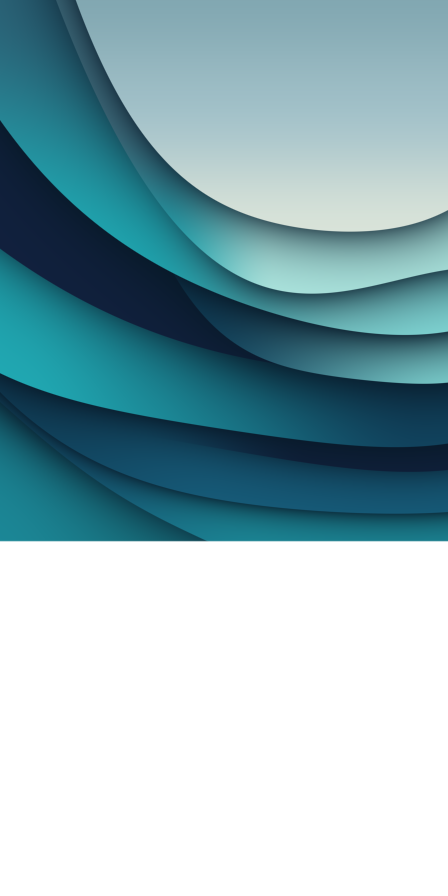
This background is drawn by a WebGL 1 fragment shader. Its source:

```glsl
precision highp float;
// Overlapping curved paper sheets in teal, navy and pale grey above a white field.
// Each sheet lies above a smooth quartic edge and is painted back to front,
// with a gradient of its own and a soft shadow cast on the sheets behind it.

uniform vec2 u_resolution;

// Lengths are in canvas widths; y runs down from the top edge, 0 to 2.
const float ART_BOTTOM = 1.208;
const float SHADOW_NEAR = 0.030;
const float SHADOW_WIDE = 0.060;

const vec3 WHITE      = vec3(1.00, 1.00, 1.00);
const vec3 SHADOW     = vec3(0.03, 0.10, 0.16);
const vec3 NAVY       = vec3(0.07, 0.13, 0.25);
const vec3 DEEP_BLUE  = vec3(0.07, 0.28, 0.39);
const vec3 BLUE       = vec3(0.09, 0.37, 0.49);
const vec3 SLATE      = vec3(0.18, 0.42, 0.50);
const vec3 TEAL       = vec3(0.11, 0.54, 0.60);
const vec3 TURQUOISE  = vec3(0.13, 0.68, 0.72);
const vec3 AQUA       = vec3(0.53, 0.88, 0.87);
const vec3 PALE_AQUA  = vec3(0.70, 0.93, 0.90);
const vec3 MIST_DARK  = vec3(0.50, 0.65, 0.69);
const vec3 MIST       = vec3(0.64, 0.76, 0.79);
const vec3 MIST_LIGHT = vec3(0.85, 0.89, 0.85);

// Quartic through five heights spaced evenly over the span (forward differences).
float curve(float x, vec2 span, float y0, vec4 y) {
  float s = 4.0 * (x - span.x) / (span.y - span.x);
  vec4 d1 = y - vec4(y0, y.xyz);
  vec3 d2 = d1.yzw - d1.xyz;
  vec2 d3 = d2.yz - d2.xy;
  float d4 = d3.y - d3.x;
  return y0 + s * (d1.x + (s - 1.0) / 2.0 * (d2.x
            + (s - 2.0) / 3.0 * (d3.x + (s - 3.0) / 4.0 * d4)));
}

// Approximate signed distance to a sheet edge, positive on the sheet.
float edge(vec2 p, vec2 span, float y0, vec4 y) {
  float h = 0.002;
  float here = curve(p.x, span, y0, y);
  float slope = (curve(p.x + h, span, y0, y) - here) / h;
  return (here - p.y) / sqrt(1.0 + slope * slope);
}

// Cast the shadow of a sheet, then cover with its paint.
vec3 sheet(vec3 below, vec3 paint, float d, float strength, float spread) {
  float shade = strength * exp(-max(-d, 0.0) / spread);
  float pixel = 0.75 / u_resolution.x;
  return mix(mix(below, SHADOW, shade), paint, smoothstep(-pixel, pixel, d));
}

void main() {
  vec2 uv = gl_FragCoord.xy / u_resolution;
  vec2 p = vec2(uv.x, 2.0 * (1.0 - uv.y));
  vec2 full = vec2(0.0, 1.0);
  vec3 paint;
  float d;

  // Lower teal sheets
  vec3 col = mix(TEAL, TEAL * 0.88, smoothstep(0.0, 0.4, p.x));
  d = edge(p, vec2(0.052, 0.469), 0.943, vec4(1.029, 1.102, 1.161, 1.211));
  paint = mix(BLUE, TEAL, smoothstep(0.1, 0.6, p.x));
  col = sheet(col, paint, d, 0.55, SHADOW_WIDE);

  // Blue sheet and the navy strip fading in from the left
  d = edge(p, full, 0.875, vec4(1.047, 1.117, 1.143, 1.143));
  paint = mix(DEEP_BLUE, BLUE, smoothstep(0.0, 0.5, p.x));
  col = sheet(col, paint, d, 0.75, SHADOW_NEAR);
  d = edge(p, full, 0.898, vec4(0.958, 1.003, 1.042, 1.049));
  float fade = smoothstep(0.3, 0.7, p.x);
  col = mix(col, sheet(col, NAVY, d, 0.35, SHADOW_NEAR), fade);

  // Broad turquoise sheet
  d = edge(p, full, 0.833, vec4(0.914, 0.958, 0.991, 0.990));
  paint = mix(TURQUOISE, TEAL, smoothstep(0.05, 0.5, p.x));
  paint = mix(paint, DEEP_BLUE, smoothstep(0.35, 0.95, p.x));
  col = sheet(col, paint, d, 0.85, SHADOW_WIDE);

  // Navy sheet
  d = edge(p, full, 0.555, vec4(0.703, 0.789, 0.828, 0.839));
  col = sheet(col, NAVY, d, 0.50, SHADOW_WIDE);

  // Tapered aqua sheet over the navy
  d = edge(p, vec2(0.404, 1.0), 0.638, vec4(0.784, 0.833, 0.852, 0.854));
  paint = mix(DEEP_BLUE, AQUA, smoothstep(0.42, 1.0, p.x));
  col = sheet(col, paint, d, 0.65, SHADOW_WIDE);

  // Long sheet from slate through turquoise to aqua
  d = edge(p, full, 0.268, vec4(0.526, 0.661, 0.733, 0.740));
  paint = mix(SLATE, TURQUOISE, smoothstep(0.0, 0.55, p.y));
  paint = mix(paint, AQUA, smoothstep(0.32, 0.8, p.x));
  col = sheet(col, paint, d, 0.85, SHADOW_WIDE);

  // Translucent inner rim
  d = edge(p, vec2(0.125, 1.0), 0.0, vec4(0.438, 0.630, 0.648, 0.602));
  paint = mix(mix(SLATE, MIST_DARK, 0.4), TURQUOISE, smoothstep(0.25, 0.58, p.y));
  paint = mix(paint, PALE_AQUA, smoothstep(0.36, 0.62, p.x));
  col = sheet(col, paint, d, mix(0.25, 0.75, smoothstep(0.3, 0.6, p.x)), SHADOW_WIDE);

  // Pale grey bowl
  d = edge(p, vec2(0.169, 1.0), 0.0, vec4(0.367, 0.490, 0.517, 0.469));
  paint = mix(MIST_DARK, MIST, smoothstep(-0.05, 0.3, p.y));
  paint = mix(paint, MIST_LIGHT, smoothstep(0.22, 0.53, p.y));
  col = sheet(col, paint, d, 0.70, SHADOW_WIDE);

  // White field below
  float pixel = 1.0 / u_resolution.x;
  col = mix(col, WHITE, smoothstep(-pixel, pixel, p.y - ART_BOTTOM));
  gl_FragColor = vec4(col, 1.0);
}
```
